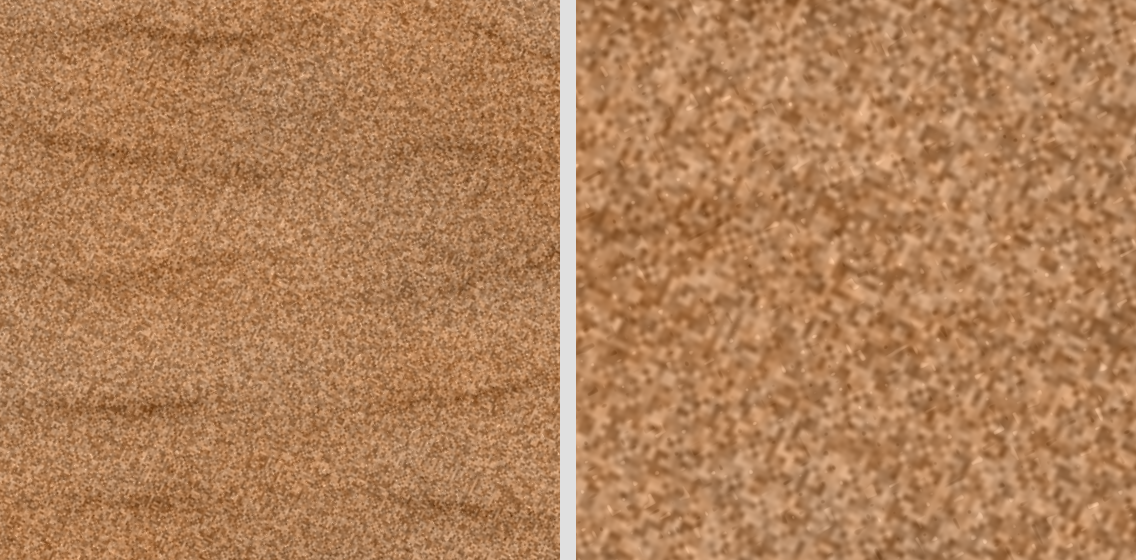
Left: the whole. Right: its middle third, enlarged.
Write a three.js fragment shader that draws this texture.

```glsl
// Wind-blown sand: fine tan grains with soft, broken, mostly level dark ripples.
// Layers of value noise make the grains and broad tone; a loop places curved
// ripple shadows in rows, one on the left and one on the right of each row.
varying vec2 vUv;

const vec3  SAND_COLOR     = vec3(0.690, 0.500, 0.341);
const vec3  WARM_SHIFT     = vec3(0.030, -0.006, -0.034);
const float GRAIN_CELLS    = 250.0;  // fine grains across the canvas
const float CLUMP_CELLS    = 118.0;  // small clusters of grains
const float GRAIN_CONTRAST = 0.31;
const float CLUMP_CONTRAST = 0.10;
const float SPECK_LIGHT    = 0.13;
const float SPECK_DARK     = 0.09;
const float TONE_CONTRAST  = 0.075;
const float RIPPLE_ROWS    = 5.0;
const float ROW_SPACING    = 0.207;
const float FIRST_ROW      = 0.095;
const float CORE_DEPTH     = 0.095;
const float HALO_DEPTH     = 0.055;
const float CORE_WIDTH     = 0.011;

float hash(vec2 p) {
  vec3 q = fract(p.xyx * vec3(0.1031, 0.1030, 0.0973));
  q += dot(q, q.yzx + 33.33);
  return fract((q.x + q.y) * q.z);
}

float valueNoise(vec2 p) {
  vec2 cell = floor(p);
  vec2 f = fract(p);
  f = f * f * (3.0 - 2.0 * f);
  float low  = mix(hash(cell), hash(cell + vec2(1.0, 0.0)), f.x);
  float high = mix(hash(cell + vec2(0.0, 1.0)), hash(cell + 1.0), f.x);
  return mix(low, high, f.y);
}

vec2 turn(vec2 p, float angle) {
  float c = cos(angle);
  float s = sin(angle);
  return vec2(c * p.x - s * p.y, s * p.x + c * p.y);
}

// Broad uneven light, stretched along the ripples; centred on zero.
float broadTone(vec2 p) {
  float wide  = valueNoise(p * vec2(2.2, 5.0) + 11.0);
  float small = valueNoise(p * vec2(6.0, 15.0) + 47.0);
  return 0.65 * wide + 0.35 * small - 0.5;
}

// Shadow of one ripple: a narrow core with a wider halo below it.
float rippleShadow(vec2 p, float row, float side) {
  vec2 id = vec2(row * 3.0 + 5.0, side * 7.0 + 2.0);
  float along = p.x - mix(0.22, 0.88, side) - 0.14 * (hash(id) - 0.5);
  float halfLength = 0.17 + 0.10 * hash(id + 13.0);
  float slope = 0.34 * (hash(id + 29.0) - 0.5);
  float bend = 0.06 * (valueNoise(vec2(p.x * 5.0, id.x + 20.0 * side)) - 0.5);
  float crest = FIRST_ROW + row * ROW_SPACING + 0.04 * (hash(id + 41.0) - 0.5);
  float d = p.y - crest - slope * along - bend;
  float haloWidth = mix(0.042, 0.022, smoothstep(-0.01, 0.01, d));
  float core = exp(-d * d / (CORE_WIDTH * CORE_WIDTH));
  float halo = exp(-d * d / (haloWidth * haloWidth));
  float fade = exp(-pow(abs(along) / halfLength, 3.0));
  float patchy = 0.55 + 0.75 * valueNoise(vec2(p.x * 11.0, id.x + 60.0));
  float strength = mix(0.5, 1.0, hash(id + 53.0)) * mix(1.0, 0.75, side);
  return strength * fade * (CORE_DEPTH * core * patchy + HALO_DEPTH * halo);
}

void main() {
  // Ripples, with slightly frayed edges
  vec2 fray = vec2(valueNoise(vUv * 70.0), valueNoise(vUv * 70.0 + 90.0)) - 0.5;
  vec2 ripplePoint = vUv + 0.009 * fray;
  float shadow = 0.0;
  for (float row = 0.0; row < RIPPLE_ROWS; row += 1.0) {
    shadow += rippleShadow(ripplePoint, row, 0.0);
    shadow += rippleShadow(ripplePoint, row, 1.0);
  }

  // Grains, turned off the axes so no lattice shows
  vec2 grainPoint = turn(vUv, 0.45) * GRAIN_CELLS + 300.0;
  vec2 clumpPoint = turn(vUv, -0.62) * CLUMP_CELLS + 200.0;
  float grain = valueNoise(grainPoint);
  float clump = valueNoise(clumpPoint);
  float speck = valueNoise(turn(vUv, 1.1) * GRAIN_CELLS * 0.8 + 500.0);
  float light = GRAIN_CONTRAST * (grain - 0.5) + CLUMP_CONTRAST * (clump - 0.5);
  light += SPECK_LIGHT * smoothstep(0.86, 1.0, speck);
  light -= SPECK_DARK * smoothstep(0.16, 0.0, speck);

  // Broad tone and hue drift, from patches down to clusters
  light += TONE_CONTRAST * broadTone(vUv) - shadow;
  float warmth = valueNoise(vUv * vec2(4.0, 6.0) + 70.0) - 0.5;
  warmth += 1.1 * (valueNoise(turn(vUv, 0.9) * 95.0 + 150.0) - 0.5);

  vec3 color = SAND_COLOR + light + WARM_SHIFT * warmth;
  gl_FragColor = vec4(clamp(color, 0.0, 1.0), 1.0);
}
```
